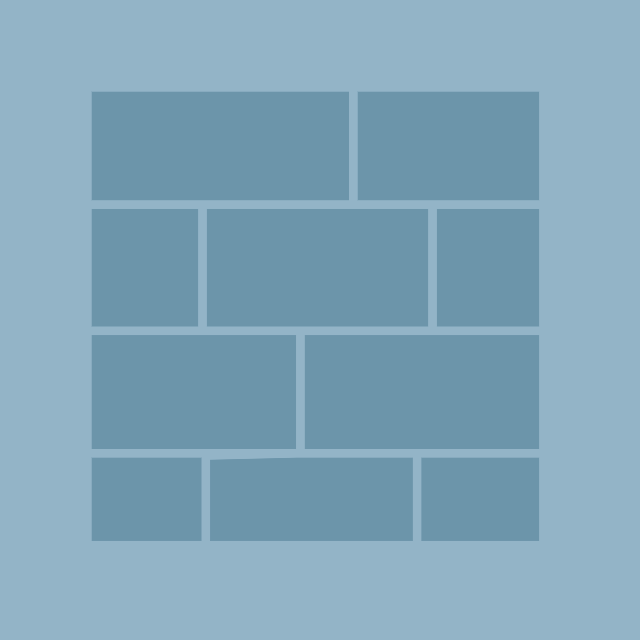
Reproduce this pattern procedurally as a WebGL 2 fragment shader.

```glsl
#version 300 es
precision highp float;
// A flat block of four brick courses, centred on a paler ground of mortar.
// Signed distances carve the bed joints, the upright joints and one worn
// brick top out of a rectangle; a plain margin lets the tile wrap cleanly.

#define REPEATS 1.0
#define MORTAR_COLOR vec3(0.575, 0.706, 0.781)
#define BRICK_COLOR vec3(0.423, 0.583, 0.668)
#define WALL_MIN vec2(0.1432, 0.1549)
#define WALL_MAX vec2(0.8425, 0.8568)
#define JOINT_WIDTH 0.0135
#define WEAR_DEPTH 0.0033
#define WEAR_LENGTH 0.135

uniform vec2 u_resolution;
out vec4 fragColor;

// Heights of the bed joints, from the lowest up.
const float BEDS[3] = float[3](0.2917, 0.4831, 0.6803);

// Upright joints of each course; a course with one joint repeats it.
const vec2 UPRIGHTS[4] = vec2[4](
    vec2(0.3216, 0.6517), vec2(0.4694),
    vec2(0.3164, 0.6758), vec2(0.5521));

float boxDistance(vec2 p, vec2 lo, vec2 hi) {
    vec2 d = abs(p - 0.5 * (lo + hi)) - 0.5 * (hi - lo);
    return max(d.x, d.y);
}

// Negative inside a brick, positive in the mortar.
float brickDistance(vec2 p) {
    float halfJoint = 0.5 * JOINT_WIDTH;
    float d = boxDistance(p, WALL_MIN, WALL_MAX);

    // Cut the beds and find the course that holds this point.
    int course = 0;
    for (int i = 0; i < 3; i++) {
        d = max(d, halfJoint - abs(p.y - BEDS[i]));
        if (p.y > BEDS[i]) course = i + 1;
    }

    // Cut the uprights of that course.
    vec2 gaps = halfJoint - abs(p.x - UPRIGHTS[course]);
    d = max(d, max(gaps.x, gaps.y));

    // Slope the upper left edge of the middle brick in the lowest course.
    vec2 span = UPRIGHTS[0];
    if (course == 0 && p.x > span.x && p.x < span.y) {
        float along = (p.x - span.x - halfJoint) / WEAR_LENGTH;
        float wear = WEAR_DEPTH * (1.0 - clamp(along, 0.0, 1.0));
        d = max(d, p.y - (BEDS[0] - halfJoint - wear));
    }
    return d;
}

void main() {
    vec2 p = fract(gl_FragCoord.xy / u_resolution * REPEATS);
    float pixel = REPEATS / min(u_resolution.x, u_resolution.y);
    float mortar = smoothstep(-0.5 * pixel, 0.5 * pixel, brickDistance(p));
    fragColor = vec4(mix(BRICK_COLOR, MORTAR_COLOR, mortar), 1.0);
}
```
